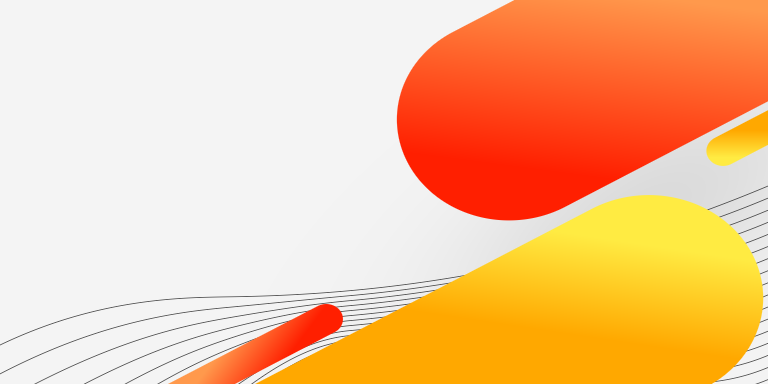
Give the GLSL for this background, as a WebGL 1 fragment shader.

```glsl
precision highp float;

uniform vec2 u_resolution;

const vec3 PAPER = vec3(0.956);
const vec3 SHADE = vec3(0.855);
const vec3 INK = vec3(0.16);
const vec3 RED = vec3(1.0, 0.12, 0.0);
const vec3 ORANGE = vec3(1.0, 0.60, 0.30);
const vec3 AMBER = vec3(1.0, 0.66, 0.0);
const vec3 YELLOW = vec3(1.0, 0.92, 0.26);

const vec2 SLANT = vec2(0.866, 0.5);   // direction of every bar
const float STRETCH = 1.11;            // horizontal widening of the caps
const float LAST_LINE = 18.0;

// Coverage of a shape from its signed distance
float cover(float d, float pixel) {
  return clamp(0.5 - d / pixel, 0.0, 1.0);
}

// Bar with one round end at c, endless along dir
float barDistance(vec2 p, vec2 c, vec2 dir, float radius) {
  vec2 q = (p - c) / vec2(STRETCH, 1.0);
  return length(q - dir * max(dot(q, dir), 0.0)) - radius;
}

// Linear blend from a to b
vec3 ramp(vec2 p, vec2 a, vec2 b, vec3 colorA, vec3 colorB) {
  vec2 axis = b - a;
  float t = dot(p - a, axis) / dot(axis, axis);
  return mix(colorA, colorB, clamp(t, 0.0, 1.0));
}

// Height of the topmost wave line
float waveTop(float x) {
  float leftDrop = 0.125 * pow(max(1.0 - x / 0.6, 0.0), 2.3);
  float rightRise = 0.289 * pow(max((x - 0.52) / 1.48, 0.0), 2.15);
  return 0.2265 - leftDrop + rightRise;
}

// Vertical gap between neighbouring wave lines
float waveGap(float x) {
  float leftFan = 1.0 - smoothstep(-0.13, 0.911, x);
  float rightFan = smoothstep(1.12, 2.0, x);
  return 0.013 + 0.065 * leftFan + 0.0185 * rightFan;
}

float waveHeight(float x, float index) {
  return waveTop(x) - index * waveGap(x);
}

// Distance to the nearest wave line, corrected for its slope
float waveDistance(vec2 p) {
  float index = floor((waveTop(p.x) - p.y) / waveGap(p.x) + 0.5);
  index = clamp(index, 0.0, LAST_LINE);
  float h = waveHeight(p.x, index);
  float slope = (waveHeight(p.x + 0.005, index) - h) / 0.005;
  return abs(p.y - h) / sqrt(1.0 + slope * slope);
}

// Soft shade running along the slant
vec3 backdrop(vec2 p) {
  vec2 q = p - vec2(1.68, 0.44);
  float along = dot(q, SLANT) / 0.56;
  float across = dot(q, vec2(-SLANT.y, SLANT.x)) / 0.25;
  return mix(PAPER, SHADE, exp(-along * along - across * across));
}

void main() {
  float pixel = 1.0 / u_resolution.y;
  vec2 p = gl_FragCoord.xy * pixel;

  vec3 color = backdrop(p);
  color = mix(color, INK, 0.85 * cover(waveDistance(p) - 0.001, pixel));

  // Large bars
  float redBar = barDistance(p, vec2(1.3255, 0.689), SLANT, 0.263);
  vec3 redFill = ramp(p, vec2(1.3, 0.57), vec2(1.363, 1.052), RED, ORANGE);
  color = mix(color, redFill, cover(redBar, pixel));

  float yellowBar = barDistance(p, vec2(1.69, 0.224), -SLANT, 0.268);
  vec3 yellowFill = ramp(p, vec2(1.69, 0.10), vec2(1.728, 0.355), AMBER, YELLOW);
  color = mix(color, yellowFill, cover(yellowBar, pixel));

  // Thin bars
  float thinRed = barDistance(p, vec2(0.8495, 0.169), -SLANT, 0.0393);
  vec3 thinRedFill = ramp(p, vec2(0.833, 0.181), vec2(0.713, 0.271), RED, ORANGE);
  color = mix(color, thinRedFill, cover(thinRed, pixel));

  float thinYellow = barDistance(p, vec2(1.883, 0.607), SLANT, 0.0391);
  vec3 thinYellowFill = ramp(p, vec2(1.9, 0.66), vec2(1.9, 0.59), AMBER, YELLOW);
  color = mix(color, thinYellowFill, cover(thinYellow, pixel));

  gl_FragColor = vec4(color, 1.0);
}
```
